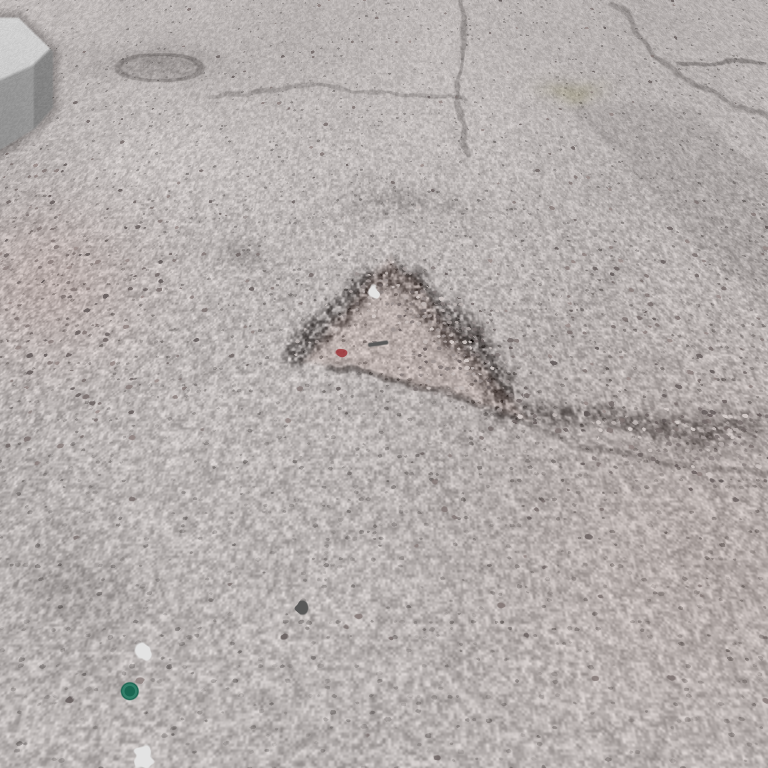
Reproduce this texture procedurally as a WebGL 1 fragment shader.

```glsl
precision highp float;
uniform vec2 u_resolution;

float hash(vec2 p) {
  vec3 q = fract(p.xyx * vec3(.1031, .103, .0973));
  q += dot(q, q.yzx + 33.33);
  return fract((q.x + q.y) * q.z);
}

float noise(vec2 p) {
  vec2 i = floor(p), f = fract(p);
  f = f * f * (3. - 2. * f);
  return mix(mix(hash(i), hash(i + vec2(1, 0)), f.x),
             mix(hash(i + vec2(0, 1)), hash(i + 1.), f.x), f.y);
}

float fbm(vec2 p) {
  float sum = 0., amp = .53;
  for (int i = 0; i < 4; i++) {
    sum += amp * noise(p);
    p = p * 2.03 + 17.3;
    amp *= .5;
  }
  return sum;
}

float segment(vec2 p, vec2 a, vec2 b) {
  vec2 ab = b - a;
  return length(p - a - ab * clamp(dot(p - a, ab) / dot(ab, ab), 0., 1.));
}

// Distance to three joined segments
float path(vec2 p, vec4 s, vec4 e) {
  return min(segment(p, s.xy, s.zw), min(segment(p, s.zw, e.xy), segment(p, e.xy, e.zw)));
}

// Positive on the left of the line from e.xy to e.zw
float side(vec2 p, vec4 e) {
  vec2 t = normalize(e.zw - e.xy);
  return t.x * (p.y - e.y) - t.y * (p.x - e.x);
}

float fill(float d, float soft) { return smoothstep(-soft, soft, d); }
float line(float d, float width) { return 1. - smoothstep(width * .3, width, d); }

// Soft and ragged ellipses: centre in xy, radii in zw
float blob(vec2 p, vec4 e) { vec2 q = (p - e.xy) / e.zw; return exp(-dot(q, q)); }
float chip(vec2 p, vec4 e) {
  return 1. - smoothstep(.8, 1.1, length((p - e.xy) / e.zw) + .6 * noise(p * 130.) - .3);
}

// Jittered stones: x is coverage, y is shade
vec2 pebbles(vec2 q, float density, float seed) {
  vec2 id = floor(q) + seed;
  vec2 d = fract(q) - .35 - .3 * vec2(hash(id), hash(id + 31.7));
  float r = mix(.16, .36, hash(id + 71.1));
  float dist = length(d * vec2(.85, 1.15)) + .15 * noise(q * 4.) - .07;
  return vec2(step(hash(id + 113.), density) * fill(r - dist, .09), hash(id + 151.));
}

void main() {
  vec2 p = gl_FragCoord.xy / u_resolution;
  float depth = 1.6 - p.y;
  vec2 ground = vec2((p.x - .5) / depth, -log(depth)) + 4.;
  vec2 warp = vec2(fbm(p * 24.), fbm(p * 24. + 40.)) - .5;
  vec2 w = p + .022 * warp;
  float cloud = fbm(p * 5. + 3.) - .5;

  // Weathered asphalt with broad stains
  vec3 col = vec3(.728, .708, .703) + .07 * cloud;
  col -= vec3(.02, .035, .04) * blob(p, vec4(.92, .28, .3, .3));
  col -= vec3(0, .025, .03) * blob(p, vec4(.06, .63, .12, .1));
  col -= .09 * blob(w, vec4(.31, .67, .028, .013));
  col -= .06 * blob(w, vec4(.09, .23, .07, .05));
  col += .035 * blob(p, vec4(.22, .79, .12, .06));
  col -= vec3(.05, .05, .1) * blob(w, vec4(.745, .883, .035, .014));

  // Darker repair
  float repair = min(-side(w, vec4(.97, .62, .76, .845)), side(w, vec4(1, .78, .9, .862)));
  col -= .07 * fill(min(repair, .865 - w.y), .006) * (.8 + cloud);

  // Cracks and seams
  col -= .14 * line(path(w, vec4(.6, 1, .603, .93), vec4(.598, .875, .605, .8)), .005);
  col -= .11 * line(path(w, vec4(.27, .88, .4, .888), vec4(.5, .882, .61, .874)), .004);
  col -= .13 * line(path(w, vec4(.8, 1, .85, .93), vec4(.91, .885, 1, .85)), .005);
  col -= .17 * line(segment(w, vec2(.88, .92), vec2(1, .914)), .004);

  // Utility cover
  vec2 cover = (p - vec2(.208, .912)) / vec2(.056, .018);
  float ring = length(cover) + .2 * warp.x;
  col -= .13 * line(abs(ring - .95), .16);
  col -= .09 * fill(.9 - ring, .1) * noise(cover * vec2(9, 5));
  col -= .08 * blob(w, vec4(.205, .918, .09, .022));

  // Pothole floor and broken rim
  float hole = min(side(w, vec4(.42, .53, .65, .468)), -side(w, vec4(.4, .54, .49, .645)));
  hole = min(hole, side(w, vec4(.66, .49, .53, .64)));
  col = mix(col, vec3(.73, .68, .665), .75 * fill(hole, .008));
  float rim = line(path(w, vec4(.385, .545, .43, .58), vec4(.475, .63, .52, .637)), .025);
  rim = max(rim, line(path(w, vec4(.52, .637, .575, .592), vec4(.625, .54, .652, .49)), .034));
  rim = max(rim, .65 * line(path(w, vec4(.645, .468, .72, .462), vec4(.81, .45, .87, .44)), .02));
  rim = max(rim, .75 * blob(w, vec4(.93, .44, .07, .025)));
  rim = max(rim, .35 * blob(w, vec4(.53, .735, .08, .018)));
  col -= .37 * rim * smoothstep(.1, .75, .7 * noise(ground * 260.) + .3 * fbm(p * 45.));
  col -= .2 * line(path(w, vec4(.43, .523, .488, .511), vec4(.56, .493, .63, .473)), .006);
  col -= .1 * line(path(w, vec4(.65, .466, .75, .42), vec4(.85, .4, 1, .38)), .007);

  // Aggregate and loose stones
  float fine = noise(ground * 430.) - .5;
  float rough = mix(1., .5, smoothstep(.55, 1., p.y));
  col += rough * (.17 * noise(ground * 210. + 9.) - .085 + .15 * fine);
  vec2 dark = pebbles(ground * 150., .13 * rough, 5.);
  col -= dark.x * mix(.06, .2, dark.y);
  float litter = .015 + .17 * blob(p, vec4(.1, .6, .16, .14)) + .12 * blob(p, vec4(.85, .53, .17, .16));
  vec2 loose = pebbles(ground * 105., litter, 23.);
  col = mix(col, mix(vec3(.34, .31, .31), vec3(.6, .54, .53), loose.y), .8 * loose.x);
  float rubble = blob(p, vec4(.59, .545, .055, .055)) + blob(p, vec4(.91, .425, .12, .035));
  rubble += .8 * blob(p, vec4(.51, .61, .04, .03)) + .4 * rim;
  vec2 gravel = pebbles(ground * 125., .65 * rubble, 47.);
  col = mix(col, mix(vec3(.37, .33, .33), vec3(.88, .85, .84), gravel.y), .85 * gravel.x);

  // Small debris
  col = mix(col, vec3(.62, .2, .22), .85 * chip(p, vec4(.445, .541, .009, .006)));
  col = mix(col, vec3(.35), line(segment(p, vec2(.482, .551), vec2(.503, .554)), .004));
  col = mix(col, vec3(.35), chip(p, vec4(.393, .208, .008, .01)));
  float pale = max(chip(p, vec4(.186, .152, .012, .013)), chip(p, vec4(.187, .014, .012, .016)));
  col = mix(col, vec3(.89), max(pale, chip(p, vec4(.486, .619, .008, .009))));
  float cap = length(p - vec2(.169, .1)) / .012;
  col = mix(col, vec3(.1, .4, .32) + .1 * line(abs(cap - .7), .2), fill(.97 - cap, .1));

  // Concrete curb
  float curb = min(.069 - p.x, side(p, vec4(.045, .832, .069, .86)));
  curb = min(curb, side(p, vec4(0, .805, .046, .833)));
  curb = min(curb, min(.977 - p.y, -side(p, vec4(.025, .976, .067, .935))));
  float top = min(side(p, vec4(0, .896, .043, .915)), side(p, vec4(.043, .915, .067, .938)));
  float face = mix(.59, .51, fill(p.x - .044, .002));
  float concrete = mix(face, .8, fill(top, .003)) + .08 * cloud + .05 * fine;
  col -= .15 * fill(curb + .008, .008);
  col = mix(col, vec3(concrete), fill(curb, .002));

  gl_FragColor = vec4(clamp(col, 0., 1.), 1);
}
```
